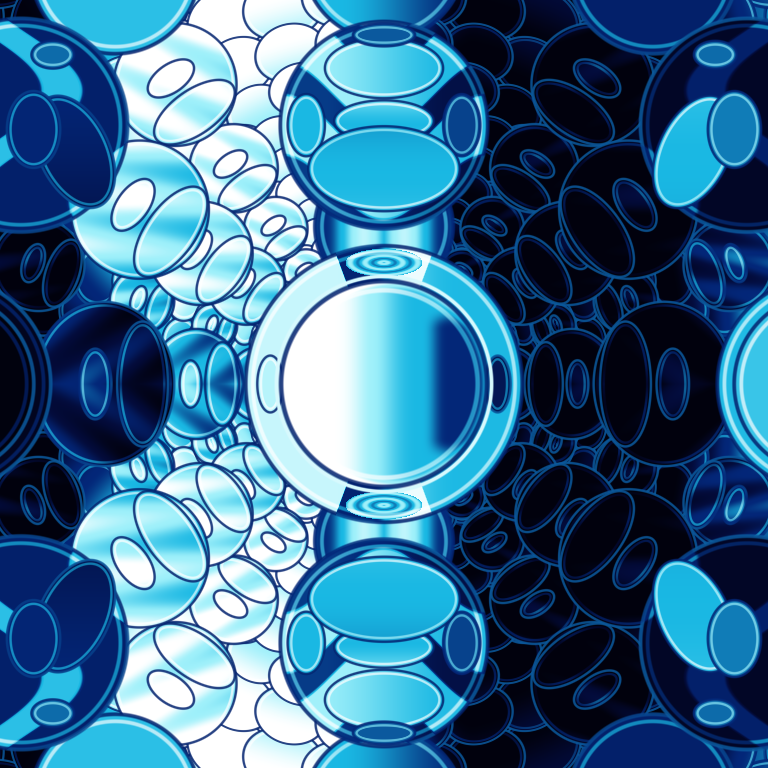
A Shadertoy shader for this background:

```glsl
// Mirrored lattice of glass spheres and lenses, lit from white through cyan to midnight blue.
const vec3 BLACK = vec3(0.005, 0.005, 0.05), MIDNIGHT = vec3(0.01, 0.04, 0.22);
const vec3 NAVY = vec3(0.01, 0.15, 0.47), CYAN = vec3(0.1, 0.72, 0.89), PALE = vec3(0.62, 0.94, 0.98);
const float DENSITY = 6.5, SHELL = 0.68;     // background shells
const float FINE = 0.0022, BOLD = 0.0042;    // rim widths
const float HUB = 0.18, WINDOW = 0.134, POLE = 0.135, CORNER = 0.139;   // radii

// Tone 0..1 to colour, dark to white
vec3 ramp(float t) {
    vec3 c = mix(BLACK, MIDNIGHT, smoothstep(0.0, 0.18, t));
    c = mix(c, NAVY, smoothstep(0.16, 0.36, t));
    c = mix(c, CYAN, smoothstep(0.36, 0.61, t));
    c = mix(c, PALE, smoothstep(0.61, 0.83, t));
    return mix(c, vec3(1), smoothstep(0.82, 1.0, t));
}

// Light across the canvas
float ambient(vec2 p) {
    float t = smoothstep(-0.5, -0.27, p.x) - 0.97 * smoothstep(-0.06, 0.12, p.x);
    t += 0.45 * smoothstep(0.36, 0.5, p.x);
    return t - 0.35 * exp(-p.y * p.y / 0.014) * (1.0 - smoothstep(-0.1, 0.1, p.x));
}

vec2 hash2(vec2 n) {
    return fract(sin(n * mat2(127.1, 311.7, 269.5, 183.3)) * 43758.5);
}

float line(float d, float w) {
    return 1.0 - smoothstep(0.25 * w, 0.6 * w + 1.0 / iResolution.y, abs(d));
}

// Filled shape with a dark rim and a bright inner reflection
void glass(inout vec3 col, float d, float tone, float rim) {
    float px = 1.0 / iResolution.y;
    col = mix(col, ramp(tone), 1.0 - smoothstep(-px, px, d));
    col = mix(col, ramp(tone + 0.3), 0.7 * line(d + 2.2 * rim, rim));
    col = mix(col, ramp(mix(0.46, 0.31, smoothstep(0.2, 0.6, tone))), 0.85 * line(d, rim));
}

// Elliptic glass shape in local units of the given scale
void lens(inout vec3 col, vec2 p, vec2 r, float scale, float tone) {
    float k = length(p / r);
    glass(col, scale * k * (k - 1.0) / (length(p / (r * r)) + 1e-4), tone, FINE);
}

// Overlapping shells on a log-polar grid
void shells(inout vec3 col, vec2 m, vec2 p) {
    float radius = length(m) + 1e-4;
    vec2 g = vec2(log(radius) * 1.25, atan(m.y, m.x + 1e-5)) * DENSITY;
    for (int k = 0; k < 9; k++) {
        vec2 id = floor(g) + vec2(1 - k / 3, k % 3 - 1);
        vec2 h = hash2(id), f = g - id - 0.5 - 0.3 * (h - 0.5);
        float tone = ambient(p) + 0.22 * (h.x - 0.6) + 0.16 * f.x;
        glass(col, (length(f) - SHELL) * radius / DENSITY, tone, FINE);
    }
}

// Row of bubbles shrinking towards the centre, each holding two lenses
void chain(inout vec3 col, vec2 m, float side, vec2 start, vec2 size, float ratio) {
    vec2 axis = normalize(start);
    for (int i = 3; i >= 0; i--) {
        float s = pow(ratio, float(i));
        vec2 c = start * s, r = size * s, q = m - c;
        vec2 l = vec2(dot(q, axis), dot(q, vec2(-axis.y, axis.x))), n = l / r;
        float tone = ambient(vec2(side * c.x, c.y)) - 0.1;
        tone += 0.12 * n.x + 0.1 * sin(7.0 * n.y + 4.0 * n.x);
        lens(col, l, r, 1.0, tone);
        lens(col, l + vec2(0.55 * r.x, 0), r * vec2(0.36, 0.76), 1.0, tone + 0.06);
        lens(col, l - vec2(0.12 * r.x, 0), r * vec2(0.23, 0.43), 1.0, tone + 0.14);
    }
}

// Corner sphere: flowing bands around tilted lenses
void cornerSphere(inout vec3 col, vec2 m, float right) {
    vec2 l = (m - vec2(0.473, 0.337)) / CORNER;
    float wave = smoothstep(0.45, 0.7, sin(5.0 * l.x + 2.5 * sin(3.0 * l.y + 0.6) + 1.0));
    glass(col, (length(l) - 1.0) * CORNER, mix(0.3 + 0.36 * wave, 0.1 + 0.2 * wave, right), BOLD);
    vec2 tilted = mat2(0.9, 0.43, -0.43, 0.9) * (l + vec2(0.5, 0.25));
    lens(col, tilted, vec2(0.33, 0.56), CORNER, mix(0.31, 0.64, right) + 0.08 * l.y);
    lens(col, l + vec2(0.12, 0.04), vec2(0.25, 0.36), CORNER, mix(0.33, 0.5, right));
    lens(col, l + vec2(0.3, -0.66), vec2(0.2, 0.13), CORNER, 0.48);
}

// Sphere above and below the hub, stacked with lenses
void poleSphere(inout vec3 col, vec2 q) {
    vec2 l = (q - vec2(0, 0.337)) / POLE;
    float wave = smoothstep(0.25, 0.6, sin(7.0 * l.y + 2.2 * cos(3.2 * l.x) + 0.6));
    float tone = mix(0.84, 0.64, smoothstep(-0.6, 0.7, l.x)) - 0.42 * wave;
    glass(col, (length(l) - 1.0) * POLE, tone, BOLD);
    lens(col, l - vec2(0, 0.55), vec2(0.57, 0.29), POLE, 0.72 - 0.15 * l.x);
    lens(col, l - vec2(0, 0.87), vec2(0.3, 0.11), POLE, 0.46);
    lens(col, vec2(abs(l.x) - 0.75, l.y), vec2(0.18, 0.3), POLE, l.x < 0.0 ? 0.62 : 0.43);
    lens(col, l - vec2(0, 0.04), vec2(0.48, 0.2), POLE, 0.62 + 0.5 * abs(l.y));
    lens(col, l + vec2(0, 0.42), vec2(0.73, 0.41), POLE, 0.54 - 0.15 * l.y);
}

// Central sphere: refracting ring around a clear window
void hub(inout vec3 col, vec2 q) {
    float d = length(q), x = q.x, e = length((q - vec2(0, 0.158)) / vec2(0.05, 0.018));
    float cap = e < 1.0 ? 0.66 + 0.16 * sin(e * 16.0) : mix(0.32, 0.95, smoothstep(-0.02, 0.03, x));
    float tone = mix(0.9, 0.63, smoothstep(-0.06, 0.1, x));
    glass(col, d - HUB, mix(cap, tone, smoothstep(-0.001, 0.001, abs(x) - 0.37 * q.y)), BOLD);
    lens(col, vec2(abs(x) - 0.148, q.y), vec2(0.017, 0.037), 1.0, x < 0.0 ? 0.88 : 0.25);
    tone = mix(1.0, 0.61, smoothstep(-0.075, 0.055, x)) + 0.2 * smoothstep(0.122, WINDOW, d);
    tone -= 0.24 * smoothstep(0.045, 0.085, x) * (1.0 - smoothstep(0.07, 0.105, q.y));
    col = mix(col, ramp(0.92), line(d - WINDOW - 0.006, BOLD));
    glass(col, d - WINDOW, tone, BOLD * 1.3);
}

void mainImage(out vec4 fragColor, in vec2 fragCoord) {
    vec2 p = fragCoord / iResolution.xy - 0.5, m = abs(p), q = vec2(p.x, m.y);
    float right = step(0.0, p.x), side = 2.0 * right - 1.0;
    vec3 col = ramp(ambient(p));
    shells(col, m, p);
    chain(col, m, side, vec2(0.272, 0.39), vec2(0.08), 0.72);
    chain(col, m, side, vec2(0.45, 0.155), vec2(0.06), 0.7);
    chain(col, m, side, vec2(0.318, 0.227), vec2(0.09), 0.75);
    chain(col, m, side, vec2(0.365, 0), vec2(0.092, 0.107), 0.67);
    // Spheres cut by the borders
    glass(col, length(m - vec2(0.35, 0.54)) - 0.11, mix(0.66, 0.3, right), BOLD);
    float d = length(m - vec2(0.574, 0)) - 0.14;
    glass(col, d, mix(0.08, 0.64, right), BOLD);
    glass(col, d + 0.022, mix(0.02, 0.68, right), BOLD);
    cornerSphere(col, m, right);
    // Central column
    glass(col, length(q - vec2(0, 0.205)) - 0.09, 0.64 + 0.25 * sin(60.0 * m.x), BOLD);
    glass(col, length(q - vec2(0, 0.553)) - 0.105, 0.52 - 1.5 * p.x, BOLD);
    poleSphere(col, q);
    hub(col, q);
    fragColor = vec4(col, 1);
}
```
